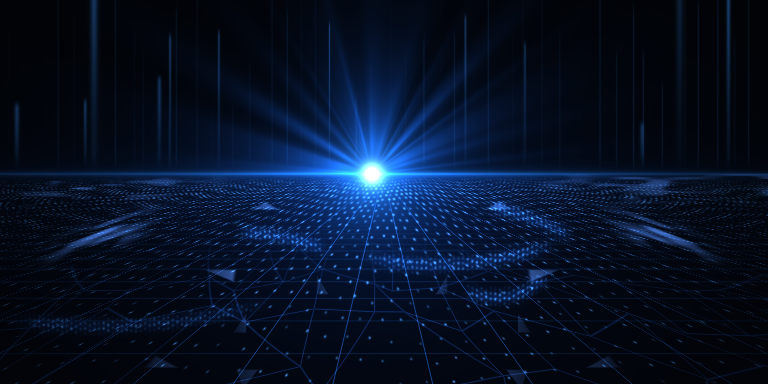
Write a WebGL 2 fragment shader that draws this background.

```glsl
#version 300 es
precision highp float;
// A glowing horizon flare over a dark perspective floor of dots, mesh and light beams.
uniform vec2 u_resolution;
out vec4 fragColor;

const float HORIZON = 0.547;

float bell(float x, float w) { return exp(-x * x / (w * w)); }

float hash(vec2 p) {
    p = fract(p * vec2(123.34, 456.21));
    p += dot(p, p + 45.32);
    return fract(p.x * p.y);
}

float noise(vec2 p) {
    vec2 i = floor(p), f = fract(p);
    f = f * f * (3.0 - 2.0 * f);
    return mix(mix(hash(i), hash(i + vec2(1, 0)), f.x),
               mix(hash(i + vec2(0, 1)), hash(i + vec2(1, 1)), f.x), f.y);
}

float segment(vec2 p, vec2 a, vec2 b) {
    vec2 e = b - a;
    return length(p - a - e * clamp(dot(p - a, e) / dot(e, e), 0.0, 1.0));
}

vec2 node(vec2 cell) {
    return cell + 0.15 + 0.7 * vec2(hash(cell + 7.0), hash(cell + 31.0));
}

// Distance to the links of a jittered lattice, in cells
float meshDistance(vec2 g) {
    float d = 9.0;
    for (int k = 0; k < 9; k++) {
        vec2 cell = floor(g) + vec2(k % 3, k / 3) - 1.0, a = node(cell);
        d = min(d, segment(g, a, node(cell + vec2(1, 0))));
        if (hash(cell) > 0.3) d = min(d, segment(g, a, node(cell + vec2(0, 1))));
        if (hash(cell + 9.0) > 0.5) d = min(d, segment(g, a, node(cell + 1.0)));
    }
    return d;
}

// Beams: x, top, half width, gain
const vec4 BEAMS[12] = vec4[12](
    vec4(0.044, 0.73, 0.006, 0.3), vec4(0.222, 0.74, 0.004, 0.3), vec4(0.245, 1.1, 0.009, 0.36),
    vec4(0.415, 0.8, 0.005, 0.3), vec4(0.443, 0.91, 0.003, 0.32), vec4(0.57, 0.92, 0.003, 0.3),
    vec4(0.858, 0.94, 0.002, 0.34), vec4(1.212, 0.96, 0.003, 0.3), vec4(1.367, 0.89, 0.003, 0.25),
    vec4(1.672, 0.68, 0.005, 0.28), vec4(1.77, 1.1, 0.009, 0.2), vec4(1.897, 1.05, 0.005, 0.4));

vec3 sky(vec2 p, vec2 f, float px) {
    float r = length(f), light = 0.0;
    vec3 col = vec3(0.004, 0.01, 0.024) + vec3(0.008, 0.035, 0.09) * exp(-f.y * 6.0 - f.x * f.x * 1.5);
    for (int i = 0; i < 12; i++) {
        vec4 b = BEAMS[i];
        float fade = smoothstep(b.y + 0.012, b.y - 0.015, p.y) * mix(0.2, 1.0, smoothstep(HORIZON, b.y, p.y));
        light += b.w * fade * bell(p.x - b.x, max(b.z, px * 0.7));
    }
    // Thin background beams
    float id = floor(p.x / 0.045), top = 0.7 + 0.6 * hash(vec2(id, 4));
    float dx = (fract(p.x / 0.045) - 0.2 - 0.6 * hash(vec2(id, 8))) * 0.045;
    light += 0.13 * hash(vec2(id, 2)) * smoothstep(top, top - 0.05, p.y) * bell(dx, max(0.002, px * 0.7));
    col += vec3(0.22, 0.55, 0.95) * light * smoothstep(0.0, 0.06, f.y);
    // Rays fanning from the flare
    float a = atan(f.y, f.x);
    float ray = pow(noise(vec2(a * 7.0, 3)), 2.0) + 0.6 * pow(noise(vec2(a * 17.0, 9)), 3.0);
    return col + vec3(0.08, 0.32, 0.75) * ray * exp(-r * 5.5) * smoothstep(0.02, 0.09, r);
}

// Swells: start xy, end xy
const vec4 SWELLS[5] = vec4[5](
    vec4(0.61, 0.396, 0.86, 0.349), vec4(0.925, 0.336, 1.47, 0.375), vec4(1.2, 0.25, 1.44, 0.29),
    vec4(0.01, 0.172, 0.72, 0.22), vec4(1.26, 0.465, 1.5, 0.38));

// Mirrored shards: centre xy, half size
const vec4 SHARDS[6] = vec4[6](
    vec4(0.305, 0.461, 0.044, 0.012), vec4(0.41, 0.287, 0.052, 0.02), vec4(0.365, 0.15, 0.022, 0.032),
    vec4(0.58, 0.053, 0.055, 0.02), vec4(0.355, 0.02, 0.036, 0.034), vec4(0.16, 0.25, 0.02, 0.032));

vec3 ground(vec2 p, vec2 f, float px) {
    float d = -f.y, x = p.x - 0.997, s = d + 0.06;
    float centre = exp(-x * x * 1.6), line = max(0.0016, px * 0.6);
    vec3 col = vec3(0.006, 0.015, 0.036) + vec3(0.018, 0.085, 0.24) * exp(-f.x * f.x * 3.0 - d * 4.0);

    // Perspective grid and linked mesh
    vec2 grid = abs(fract(vec2(x, 1) / d / 0.475) - 0.5) * 0.475 * d;
    float lines = bell(grid.x, line) * smoothstep(0.02, 0.14, d);
    lines += 0.35 * bell(grid.y * d, line) * smoothstep(0.08, 0.25, d);
    col += vec3(0.08, 0.26, 0.52) * lines * (0.25 + 0.6 * centre);
    vec2 uv = vec2(x / s, log(s));
    float mesh = bell(meshDistance(uv / 0.32) * 0.32 * s, line) * smoothstep(0.1, 0.4, d);
    col += vec3(0.06, 0.17, 0.38) * mesh * (0.15 + 0.6 * centre);

    // Staggered, gently rippled dots
    vec2 g = uv / vec2(0.12, 0.1);
    g.y += 0.5 * sin(uv.x * 2.3 + uv.y * 3.0);
    g.x += 0.5 * mod(floor(g.y), 2.0);
    vec2 id = floor(g), jitter = 0.3 * vec2(hash(id), hash(id + 17.0)) - 0.15;
    float dist = length((fract(g) - 0.5 - jitter) * vec2(0.12, 0.1) * s);
    float dots = bell(dist, max(0.0032, px * 0.75)) * (0.3 + 0.7 * hash(id + 5.0));
    col += vec3(0.3, 0.62, 0.98) * dots * (0.12 + 0.85 * centre) * smoothstep(0.0, 0.05, d);

    // Dense dots along the swells
    for (int i = 0; i < 5; i++) {
        vec4 b = SWELLS[i];
        float t = (p.x - b.x) / (b.z - b.x), bend = i % 4 == 0 ? 0.04 : -0.17;
        float y = p.y - mix(b.y, b.w, t) - bend * t * (1.0 - t);
        float mask = smoothstep(0.0, 0.2, t) * smoothstep(1.0, 0.8, t) * bell(y, 0.017);
        vec2 c = vec2(p.x / 0.012, y / 0.015);
        c.y += hash(vec2(floor(c.x), i));
        float dot = bell(length(fract(c) - 0.5) * 0.012, max(0.003, px * 0.7)) * (0.3 + 0.7 * hash(floor(c)));
        col += mask * (vec3(0.02, 0.07, 0.18) + vec3(0.25, 0.55, 0.85) * dot) * (i == 3 ? 0.5 : 1.0);
    }

    // Mirrored glassy shards and streaked plumes
    vec2 m = vec2(abs(p.x - 0.995), p.y);
    for (int i = 0; i < 6; i++) {
        vec4 k = SHARDS[i];
        vec2 q = (m - k.xy) / k.zw;
        if (i % 3 == 1) q.y = -q.y;
        float tri = max(abs(q.x + (hash(vec2(i, 6)) - 0.5) * q.y) + 0.5 * q.y, -q.y) - 0.5;
        float fill = 1.0 - smoothstep(-px, px, tri * k.w);
        col += vec3(0.3, 0.48, 0.82) * fill * (i < 2 ? 0.75 : 0.28) * (0.65 - 0.3 * q.x);
    }
    vec2 e = m - vec2(0.72, 0.387);
    e.y += e.x * 0.36;
    float plume = smoothstep(0.25, 0.9, noise(e * vec2(14, 100) + 4.0)) * bell(e.x, 0.1) * bell(e.y, 0.032);
    float drift = smoothstep(0.6, 0.95, noise(p * vec2(14, 110))) * bell(d - 0.03, 0.035);
    return col + vec3(0.25, 0.42, 0.75) * (plume + 0.5 * drift * smoothstep(0.3, 0.7, m.x));
}

void main() {
    float px = 1.0 / u_resolution.y;
    vec2 p = gl_FragCoord.xy * px, f = p - vec2(0.969, HORIZON);
    float r = length(f), ax = abs(f.x), ay = abs(f.y);
    vec3 above = sky(p, vec2(f.x, max(f.y, 0.0)), px);
    vec3 below = ground(p, vec2(f.x, min(f.y, -0.002)), px);
    vec3 col = mix(below, above, smoothstep(-px, px, f.y));
    // Horizon rim, then flare halo and core
    col += exp(-ay / 0.004) * (vec3(0.12, 0.48, 0.85) * exp(-ax * 2.3) + vec3(0.02, 0.06, 0.12));
    col += exp(-ay / 0.022) * vec3(0.03, 0.15, 0.32) * exp(-ax * 2.2);
    col += vec3(0.07, 0.36, 0.85) * exp(-r * 10.0) + vec3(0.3, 0.6, 0.7) * exp(-r * 25.0);
    fragColor = vec4(clamp(col + bell(r, 0.026), 0.0, 1.0), 1.0);
}
```
